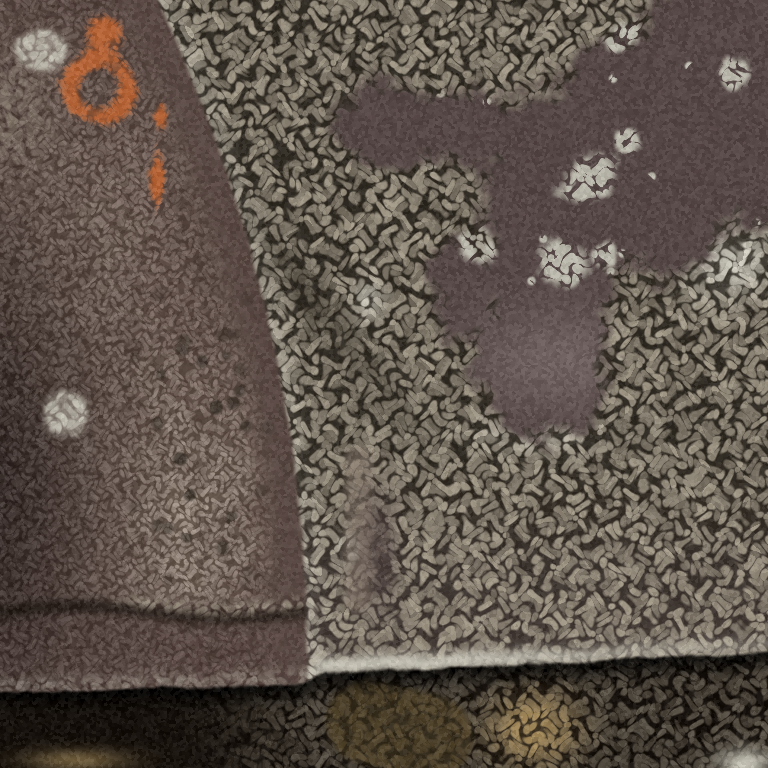
Give the GLSL for this texture, as a WebGL 2 fragment shader.

```glsl
#version 300 es
precision highp float;
uniform vec2 u_resolution;
out vec4 fragColor;

const vec3 SLATE = vec3(.335, .28, .275), BROWN = vec3(.35, .285, .265);
const vec3 DARK = vec3(.19, .17, .14), SOIL = vec3(.09, .07, .05);
const vec3 LIGHT = vec3(.63, .595, .53), WHITE = vec3(.78, .77, .72);
const vec3 WORN = vec3(.52, .465, .42), RUST = vec3(.76, .4, .2), OCHRE = vec3(.64, .54, .36);
const float GRAIN_SCALE = 82., FINE_GRAIN = .085;

// Bare slate capsules: end points, then radii
const vec4 BARE[6] = vec4[6](vec4(.49, .84, .8, .82), vec4(.84, .82, 1.1, .88), vec4(.92, .95, 1.1, .95),
  vec4(.71, .77, .71, .52), vec4(.75, .72, .85, .72), vec4(.6, .64, .62, .6));
const float RADIUS[6] = float[6](.05, .14, .08, .085, .08, .045);

// Lichen colonies: centre and radius
const vec3 COLONY[7] = vec3[7](vec3(.625, .68, .028), vec3(.768, .768, .042), vec3(.73, .66, .035),
  vec3(.79, .668, .02), vec3(.818, .818, .019), vec3(.955, .906, .024), vec3(.81, .955, .026));

// Cellular noise: nearest distance and its random value
vec2 cells(vec2 p) {
  vec2 best = vec2(9, 0);
  for (int k = 0; k < 9; k++) {
    vec2 cell = floor(p) + vec2(k % 3 - 1, k / 3 - 1);
    vec3 q = fract(cell.xyx * vec3(.1031, .103, .0973));
    q += dot(q, q.yzx + 33.33);
    vec2 h = fract((q.xx + q.yz) * q.zy);
    float d = length(cell + h - p);
    if (d < best.x) best = vec2(d, fract(h.x * 7.3 + h.y * 3.7));
  }
  return best;
}

// Layered sines
float waves(vec2 p) {
  float sum = 0., amp = .5;
  for (int i = 0; i < 4; i++) {
    sum += amp * sin(p.x + 1.7 * sin(p.y * .8)) * cos(p.y + 1.3 * sin(p.x * .7));
    p = mat2(1.5, 1.1, -1.1, 1.5) * p + 2.3;
    amp *= .62;
  }
  return sum;
}

// Wormy light granules
float granules(vec2 q, float size) {
  q += .42 * sin(q.yx * vec2(1.7, 1.9) + 2. * sin(q * .6));
  vec2 c = cells(q);
  return (1. - smoothstep(size - .15, size + .15, c.x)) * (.55 + .45 * c.y);
}

float band(float x, float w) { return exp(-x * x / (w * w)); }

float spot(vec2 p, float x, float y, float w, float h) { return band(p.x - x, w) * band(p.y - y, h); }

float capsule(vec2 p, vec4 ends, float r) {
  vec2 a = p - ends.xy, b = ends.zw - ends.xy;
  return length(a - b * clamp(dot(a, b) / dot(b, b), 0., 1.)) - r;
}

vec3 sheetColour(vec2 p, float side, float wob, float grain) {
  float bare = 1., colony = 0.;
  for (int i = 0; i < 6; i++) bare = min(bare, capsule(p, BARE[i], RADIUS[i]));
  float cover = smoothstep(-.018, .014, bare + .026 * wob + .012 * (.5 - grain));
  for (int i = 0; i < 7; i++)
    colony = max(colony, 1. - smoothstep(.6, 1.1, length(p - COLONY[i].xy) / COLONY[i].z + .4 * wob));
  vec2 fleck = cells(p * 34.);
  colony = max(colony, step(.94, fleck.y) * (1. - smoothstep(.12, .25, fleck.x)));

  // Pale and gloomy growth
  float pale = spot(p, .95, .66, .06, .05) + .8 * spot(p, .48, .61, .022, .03) + .6 * spot(p, .7, .435, .08, .025)
    + .9 * spot(p, .455, .285, .015, .02) + .4 * band(max(side, 0.), .025);
  float gloom = band(p.x - .43 + .7 * (p.y - .58), .035) * band(p.y - .6, .15);
  vec3 dark = mix(DARK, SLATE, .45 - .45 * smoothstep(.15, .42, p.y));
  vec3 growth = mix(dark, mix(LIGHT, WHITE, min(pale, 1.)), grain * (1. - .45 * gloom)) + .1 * pale;
  vec3 haze = SLATE + .1 * spot(p, .73, .53, .13, .07);
  vec3 col = mix(mix(haze, WHITE * .93, colony * smoothstep(.05, .5, grain)), growth, cover);

  // Worn upright strip
  float strip = capsule(p, vec4(.467, .22, .467, .4), .018);
  col = mix(col, WORN, .6 - .6 * smoothstep(-.008, .008, strip));
  return mix(col, SLATE, .75 * spot(p, .495, .285, .022, .075));
}

vec3 rollColour(vec2 p, float side, float wob, float grain) {
  float fine = granules(p * 125., .45) - .4;
  vec3 col = BROWN * (1. - .38 * spot(p, -.02, .38, .13, .3));
  float worn = spot(p, .25, .33, .11, .2) + .5 * spot(p, .14, .7, .12, .2);
  worn *= smoothstep(.015, .06, -side) * smoothstep(.2, .23, p.y);
  col = mix(col, WORN + .2 * fine, clamp(worn * (.75 + .3 * wob), 0., 1.));
  col += .1 * fine * smoothstep(.02, .08, -side);

  // Dark pits
  vec2 pit = cells(p * 33.);
  float pits = step(.62, pit.y) * (1. - smoothstep(.2, .36, pit.x + .1 * wob));
  col = mix(col, DARK, .75 * pits * spot(p, .26, .41, .09, .19));

  // Rust and pale colonies
  float rust = spot(p, .135, .96, .027, .022) + .75 * band(length(p - vec2(.13, .885)) - .037, .017)
    + spot(p, .205, .765, .011, .04) + .9 * spot(p, .21, .85, .011, .02);
  col = mix(col, RUST, .85 * smoothstep(.3, .8, rust + .25 * wob + .2 * fine));
  col = mix(col, LIGHT, .6 * grain * spot(p, .02, .85, .05, .09));
  float white = spot(p, .085, .462, .034, .034) + spot(p, .052, .935, .038, .03);
  col = mix(col, WHITE, smoothstep(.3, .6, white + .12 * wob) * (.45 + .5 * grain));

  // Seam near the foot
  float seam = p.y - .212 - .008 * sin(p.x * 16.);
  col = mix(col, SOIL, .6 * band(seam + .009, .01));
  return mix(col, LIGHT, .8 * grain * band(seam - .003, .009) * smoothstep(.12, .2, p.x));
}

vec3 groundColour(vec2 p, float grain) {
  vec3 col = mix(SOIL, LIGHT, .5 * grain * smoothstep(.2, .45, p.x));
  float block = capsule(p, vec4(.48, .06, .56, .04), .055);
  col = mix(col, OCHRE * (.33 + .2 * grain), 1. - smoothstep(-.006, .006, block));
  col = mix(col, OCHRE, min(1., spot(p, .695, .05, .055, .045) * (.3 + grain)));
  col = mix(col, WHITE, spot(p, .97, .005, .035, .02));
  return mix(col, OCHRE * .75, .9 * spot(p, .1, .01, .065, .014));
}

void main() {
  vec2 p = gl_FragCoord.xy / u_resolution;
  float wob = waves(p * 38.), grain = granules(p * GRAIN_SCALE, .5 + .07 * waves(p * 17.));
  // Roll outline and lower edge
  float side = p.x - .4 + .195 * pow(max((p.y - .12) / .88, 0.), 2.1) + .002 * wob;
  float right = smoothstep(.39, .425, p.x);
  float above = p.y - mix(.098 + .025 * p.x, .104 + .046 * p.x, right) + .004 * wob;
  vec3 col = mix(rollColour(p, side, wob, grain), sheetColour(p, side, wob, grain), smoothstep(-.004, .004, side));
  // Pale rim over shadowed ground
  float rim = mix(.4 * grain, .95 - .6 * smoothstep(.5, 1., p.x), right);
  col = mix(col, WHITE, rim * band(above - .009, .012));
  vec3 ground = groundColour(p, grain) * (1. - .7 * smoothstep(-.035, 0., above));
  col = mix(ground, col, smoothstep(-.003, .003, above)) + FINE_GRAIN * (cells(p * 240.).y - .5);
  fragColor = vec4(clamp(col, 0., 1.), 1);
}
```
